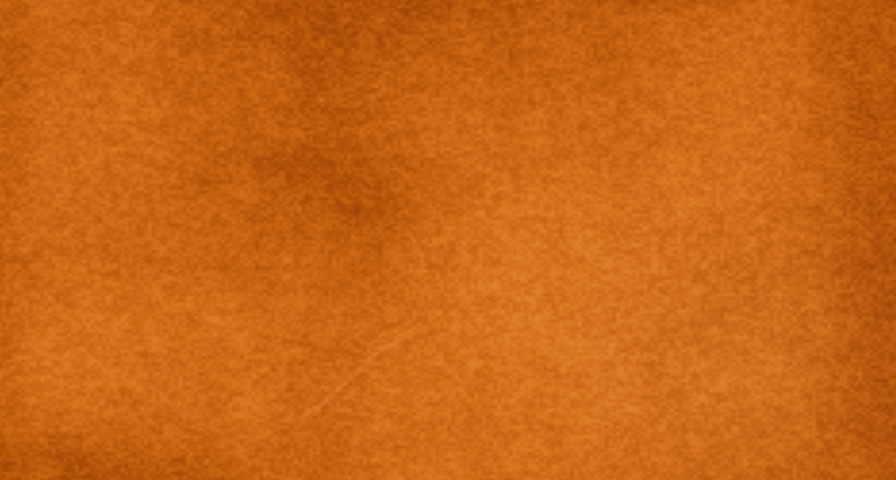
Give the GLSL for this texture, as a Shadertoy shader.

```glsl
float hash(vec2 cell) {
    vec3 h = fract(vec3(cell.xyx) * 0.1031);
    h += dot(h, h.yzx + 33.33);
    return fract((h.x + h.y) * h.z);
}

// Smooth value noise from -1 to 1
float noise(vec2 p) {
    vec2 cell = floor(p);
    vec2 f = fract(p);
    f = f * f * (3.0 - 2.0 * f);
    float low = mix(hash(cell), hash(cell + vec2(1, 0)), f.x);
    float high = mix(hash(cell + vec2(0, 1)), hash(cell + vec2(1, 1)), f.x);
    return 2.0 * mix(low, high, f.y) - 1.0;
}

float fbm(vec2 p, int octaves) {
    float sum = 0.0;
    float amplitude = 0.55;
    for (int i = 0; i < octaves; i++) {
        sum += amplitude * noise(p);
        p = mat2(0.8, 0.6, -0.6, 0.8) * p * 2.03 + 17.3;
        amplitude *= 0.55;
    }
    return sum;
}

// Soft elliptical patch of light or shade
float patchAt(vec2 uv, vec2 center, vec2 radius) {
    vec2 d = (uv - center) / radius;
    return exp(-dot(d, d));
}

// Broad uneven dye, in canvas fractions
float dyeTone(vec2 uv) {
    float tone = 0.45;
    tone += 1.15 * patchAt(uv, vec2(0.63, 0.30), vec2(0.32, 0.36));
    tone += 0.70 * patchAt(uv, vec2(0.12, 0.36), vec2(0.15, 0.24));
    tone += 0.50 * patchAt(uv, vec2(0.14, 0.76), vec2(0.07, 0.16));
    tone += 0.35 * patchAt(uv, vec2(0.84, 0.84), vec2(0.10, 0.20));
    tone -= 1.70 * patchAt(uv, vec2(0.43, 1.02), vec2(0.22, 0.16));
    tone -= 1.10 * patchAt(uv, vec2(0.29, 0.62), vec2(0.13, 0.22));
    tone -= 0.95 * patchAt(uv, vec2(0.42, 0.56), vec2(0.06, 0.17));
    tone -= 1.60 * patchAt(uv, vec2(0.12, 0.00), vec2(0.20, 0.09));
    tone -= 1.40 * patchAt(uv, vec2(0.75, 1.01), vec2(0.09, 0.03));
    tone -= 0.80 * (1.0 - smoothstep(0.0, 0.06, uv.x));
    tone -= 1.50 * smoothstep(0.86, 1.0, uv.x);
    return tone;
}

// Fine nap with a slight sideways lay
float napTone(vec2 p) {
    float nap = 0.85 * noise(p * vec2(125.0, 145.0));
    nap += 0.55 * noise(p * vec2(58.0, 74.0) + 31.0);
    nap += 0.30 * noise(p * vec2(22.0, 90.0) + 57.0);
    return nap;
}

// Sparse pale flecks, one at most per cell
float flecks(vec2 p, float density, float share) {
    vec2 cell = floor(p * density);
    vec2 center = 0.3 + 0.4 * vec2(hash(cell + 5.1), hash(cell + 9.7));
    float angle = 6.2832 * hash(cell + 21.3);
    vec2 d = fract(p * density) - center;
    d = mat2(cos(angle), sin(angle), -sin(angle), cos(angle)) * d;
    float shape = 1.0 - smoothstep(0.03, 0.14, length(d * vec2(0.7, 1.6)));
    return shape * step(hash(cell + 43.9), share);
}

// Faint curved crease: x is the pale ridge, y the shaded side
vec2 crease(vec2 p, vec2 start, vec2 end) {
    vec2 along = normalize(end - start);
    float span = length(end - start);
    float t = dot(p - start, along) / span;
    float side = dot(p - start, vec2(-along.y, along.x));
    side += 0.010 * sin(6.2832 * t) + 0.003 * noise(p * 30.0);
    float fade = smoothstep(-0.05, 0.25, t) * (1.0 - smoothstep(0.94, 1.04, t));
    fade *= 0.75 + 0.35 * noise(p * 24.0);
    float ridge = exp(-pow(side / 0.0055, 2.0));
    float shade = exp(-pow((side + 0.011) / 0.007, 2.0));
    return fade * vec2(ridge, shade);
}

// Burnt orange ramp, from about -2 (dark) to 2 (light)
vec3 leatherColor(float tone) {
    vec3 midtone = vec3(0.762, 0.374, 0.065);
    vec3 slope = vec3(0.052, 0.045, 0.0265);
    vec3 bend = vec3(-0.004, 0.0, 0.003);
    return midtone + tone * slope + tone * tone * bend;
}

void mainImage(out vec4 fragColor, in vec2 fragCoord) {
    vec2 uv = fragCoord / iResolution.xy;
    vec2 p = fragCoord / iResolution.y;

    // Dye, mottling and soft brushed bands
    float tone = dyeTone(uv);
    tone += 0.75 * fbm(p * 4.5 + 3.0, 5);
    tone += 0.22 * noise(p * vec2(14.0, 2.5) + 11.0);
    tone += 0.18 * noise(p * vec2(3.0, 18.0) + 23.0);

    // Surface detail
    tone += napTone(p);
    tone += 0.8 * flecks(p, 17.0, 0.14) + 0.6 * flecks(p + 4.0, 31.0, 0.10);
    vec2 mark = crease(p, vec2(0.60, 0.12), vec2(0.865, 0.305));
    tone += 0.5 * mark.x - 0.6 * mark.y;

    vec3 color = leatherColor(clamp(tone, -2.8, 2.8));
    float dullness = patchAt(uv, vec2(0.85, 0.25), vec2(0.20, 0.35));
    color += vec3(-0.006, 0.003, 0.02) * dullness;
    color += vec3(0.02, 0.01, 0.05) * mark.x;
    fragColor = vec4(clamp(color, 0.0, 1.0), 1.0);
}
```
